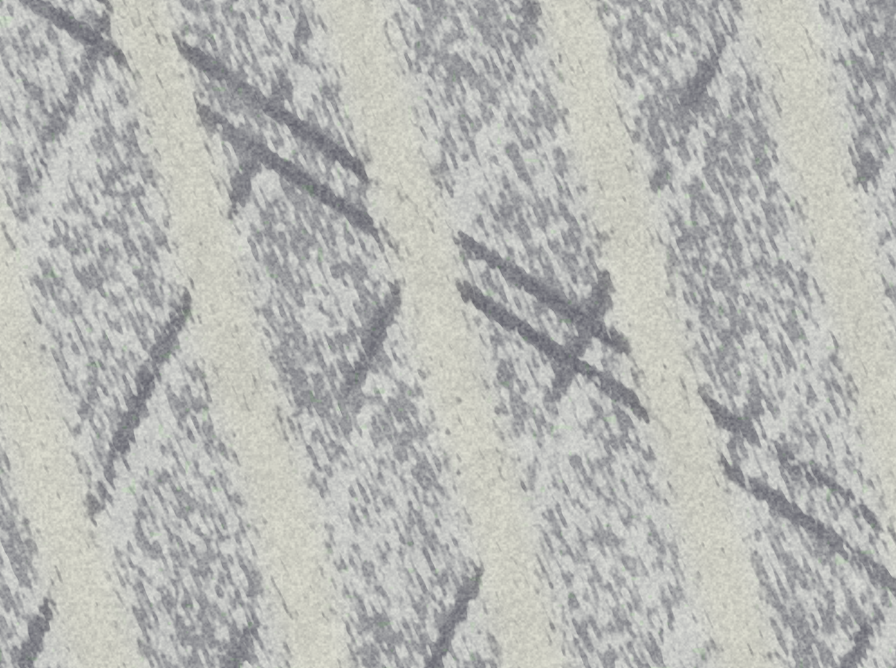
This texture is drawn by a WebGL 1 fragment shader. Its source:

```glsl
precision highp float;
// Pale worn ground seen from above: soft light bands sweep down to the right,
// crossed by ragged dark wheel tracks. One density map decides how thickly
// slanted dark flecks cover a light, grainy base.

uniform vec2 u_resolution;

const vec3 DARK_SLATE = vec3(0.385, 0.385, 0.425);
const vec3 MID_GREY = vec3(0.655, 0.66, 0.665);
const vec3 PALE_CHALK = vec3(0.86, 0.865, 0.845);
const vec3 WARM_TINT = vec3(0.012, 0.008, -0.022);
const vec3 MOSS_TINT = vec3(-0.05, 0.03, -0.07);

float hash(vec2 cell) {
  vec3 q = fract(cell.xyx * 0.1031);
  q += dot(q, q.yzx + 33.33);
  return fract((q.x + q.y) * q.z);
}

float valueNoise(vec2 p) {
  vec2 cell = floor(p);
  vec2 f = fract(p);
  f = f * f * (3.0 - 2.0 * f);
  float low = mix(hash(cell), hash(cell + vec2(1.0, 0.0)), f.x);
  float high = mix(hash(cell + vec2(0.0, 1.0)), hash(cell + 1.0), f.x);
  return mix(low, high, f.y);
}

float fbm(vec2 p) {
  float sum = 0.0;
  float weight = 0.5;
  for (int i = 0; i < 4; i++) {
    sum += weight * valueNoise(p);
    p = p * 2.03 + 17.3;
    weight *= 0.5;
  }
  return sum / 0.9375;
}

// Distance from x to the nearest line of an evenly spaced family
float repeatDistance(float x, float offset, float period) {
  return abs(fract((x - offset) / period + 0.5) - 0.5) * period;
}

// 1 on a line, fading to 0 between the inner and outer half widths
float stroke(float distance, float inner, float outer) {
  return 1.0 - smoothstep(inner, outer, distance);
}

// Soft bands leaning to the right as they descend
float lightBands(vec2 p, float wobble) {
  float u = p.x - 0.275 * p.y + 0.035 * wobble;
  return stroke(repeatDistance(u + 0.03 * u * u, 0.21, 0.33), 0.012, 0.085);
}

// Two parallel tracks running diagonally down to the right
float pairedTracks(vec2 p, float wobble) {
  float across = (p.y + 0.111 - 0.68 * p.x + 0.018 * wobble) * 0.827;
  return max(stroke(abs(across), 0.005, 0.017),
             stroke(abs(across - 0.062), 0.005, 0.017));
}

// Steep family leaning the other way; shift moves it sideways
float steepTracks(vec2 p, float shift, float wobble, float outer) {
  float u = p.x + 0.45 * p.y + 0.03 * wobble - shift;
  return stroke(repeatDistance(u, 0.174, 0.31) * 0.91, 0.003, outer);
}

// Coverage of dark flecks, from bare (0) to solid (1)
float fleckDensity(vec2 p, float band, float track, float pale) {
  float patches = fbm(p * 5.0 + 31.0) - 0.5;
  float density = 0.5 + 0.5 * patches - 0.24 * pale;
  density = mix(density, 0.06, band * 0.9);
  return density + 0.52 * track;
}

// Slanted elongated specks lined up in faint rows
float fleckField(vec2 p) {
  vec2 slanted = vec2(p.x * 0.91 - p.y * 0.41, p.x * 0.41 + p.y * 0.91);
  float coarse = valueNoise(slanted * vec2(125.0, 52.0));
  float fine = valueNoise(slanted * vec2(210.0, 110.0) + 71.0);
  float bend = 2.0 * valueNoise(p * 9.0);
  float rows = sin(slanted.x * 540.0 + bend);
  return mix(coarse, fine, 0.35) + 0.075 * rows;
}

vec3 toneColour(float tone) {
  vec3 lower = mix(DARK_SLATE, MID_GREY, clamp(tone * 2.0, 0.0, 1.0));
  return mix(lower, PALE_CHALK, clamp(tone * 2.0 - 1.0, 0.0, 1.0));
}

void main() {
  // Height is one unit; y grows downwards
  vec2 p = vec2(gl_FragCoord.x, u_resolution.y - gl_FragCoord.y) / u_resolution.y;
  float wobble = fbm(p * 4.0) - 0.5;

  // Large layout
  float band = lightBands(p, wobble);
  float broken = smoothstep(0.36, 0.6, fbm(p * 6.0 + 9.0));
  float steep = 0.75 * broken * steepTracks(p, 0.0, wobble, 0.022);
  float pale = steepTracks(p, 0.04, wobble, 0.03);
  float track = max(pairedTracks(p, wobble) * mix(0.6, 1.0, broken), steep);
  track *= 1.0 - 0.85 * smoothstep(0.3, 0.8, band);

  // Flecks over a grainy base
  float density = fleckDensity(p, band, track, pale);
  float fleck = smoothstep(-0.2, 0.2, density - fleckField(p));
  float grain = valueNoise(p * 230.0) + 0.6 * valueNoise(p * 370.0 + 5.0) - 0.8;
  float tone = 0.83 - fleck * (0.45 + 0.22 * track) + 0.24 * grain;
  tone += 0.12 * (fbm(p * 14.0 + 3.0) - 0.5);

  // Warm bands and rare mossy specks
  float moss = smoothstep(0.86, 0.97, valueNoise(p * 75.0 + 40.0)) * (1.0 - band);
  vec3 colour = toneColour(tone) + WARM_TINT * band + MOSS_TINT * moss * 0.6;
  gl_FragColor = vec4(colour, 1.0);
}
```
